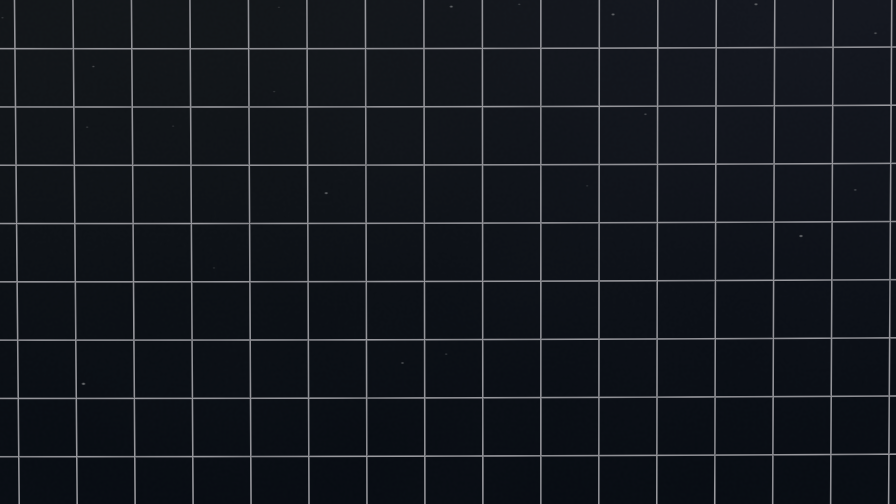
Write a WebGL 2 fragment shader that draws this pattern.

```glsl
#version 300 es
precision highp float;
// Thin pale square grid on a blue-black board, 16 lines across and 8 down.
// Grid coordinates are slightly skewed, lines use exact box coverage, and
// gradient noise adds uneven ink, faint grain and mottling; hashed cells hold dust.

uniform vec2 u_resolution;
out vec4 outColor;

// Lengths are fractions of the canvas height.
const float LINE_WIDTH = 0.0031;
const vec3 LINE_COLOR = vec3(0.60, 0.60, 0.62);
const vec3 DUST_COLOR = vec3(0.42, 0.43, 0.44);
const vec3 BOARD_LOW = vec3(0.034, 0.052, 0.078);
const vec3 BOARD_TOP_LEFT = vec3(0.076, 0.090, 0.104);
const vec3 BOARD_TOP_RIGHT = vec3(0.082, 0.094, 0.126);

vec2 hash2(vec2 p) {
    vec3 q = fract(p.xyx * vec3(0.1031, 0.1030, 0.0973));
    q += dot(q, q.yzx + 33.33);
    return fract((q.xx + q.yz) * q.zy);
}

float cornerSlope(vec2 cell, vec2 corner, vec2 f) {
    return dot(hash2(cell + corner) * 2.0 - 1.0, f - corner);
}

float gradientNoise(vec2 p) {
    vec2 cell = floor(p);
    vec2 f = p - cell;
    vec2 w = f * f * f * (f * (f * 6.0 - 15.0) + 10.0);
    float low = mix(cornerSlope(cell, vec2(0, 0), f), cornerSlope(cell, vec2(1, 0), f), w.x);
    float high = mix(cornerSlope(cell, vec2(0, 1), f), cornerSlope(cell, vec2(1, 1), f), w.x);
    return mix(low, high, w.y);
}

// Line spacing narrows a little toward the bottom and the right.
vec2 gridSpacing(vec2 uv) {
    return vec2(mix(0.1150, 0.11604, uv.y), mix(0.11567, 0.1154, uv.x));
}

// Grid lines lie at whole numbers; rows rise slightly to the right.
vec2 gridCoords(vec2 p, vec2 uv, vec2 spacing) {
    vec2 origin = vec2(1.0731, 0.0938 + 0.0051 * uv.x * uv.x);
    return (p - origin) / spacing;
}

// Share of a pixel covered by a line of the given width.
float lineCoverage(float offset, float width, float pixel) {
    float right = min(offset + 0.5 * pixel, 0.5 * width);
    float left = max(offset - 0.5 * pixel, -0.5 * width);
    return max(right - left, 0.0) / pixel;
}

// At most one small fleck per cell, more often near the top.
float dust(vec2 grid, float spacing, float height, float pixel) {
    vec2 cell = floor(grid);
    vec2 place = 0.12 + 0.76 * hash2(cell + 71.0);
    vec2 chance = hash2(cell + 19.0);
    float radius = mix(0.0010, 0.0024, chance.y);
    float d = length((grid - cell - place) * vec2(0.8, 1.2)) * spacing - radius;
    float present = step(chance.x, mix(0.05, 0.16, height));
    return present * (1.0 - smoothstep(-pixel, pixel, d)) * mix(0.4, 1.0, chance.y);
}

vec3 boardColor(vec2 p, vec2 uv) {
    vec3 top = mix(BOARD_TOP_LEFT, BOARD_TOP_RIGHT, smoothstep(0.2, 0.9, uv.x));
    vec3 color = mix(BOARD_LOW, top, smoothstep(-0.1, 1.1, uv.y));
    float mottling = gradientNoise(p * 4.0 + 3.7);
    float grain = gradientNoise(p * 130.0);
    return color + 0.006 * mottling + 0.006 * grain;
}

void main() {
    float pixel = 1.0 / u_resolution.y;
    vec2 p = gl_FragCoord.xy * pixel;
    vec2 uv = gl_FragCoord.xy / u_resolution;

    // Signed distances to the nearest column and row line.
    vec2 spacing = gridSpacing(uv);
    vec2 grid = gridCoords(p, uv, spacing);
    vec2 offset = (fract(grid + 0.5) - 0.5) * spacing;

    // Ink strength drifts along each line.
    vec2 lineId = floor(grid + 0.5);
    float columnInk = 0.96 + 0.14 * gradientNoise(vec2(lineId.x * 3.7 + 0.4, p.y * 9.0));
    float rowInk = 0.93 + 0.22 * gradientNoise(vec2(p.x * 9.0, lineId.y * 3.7 + 0.4));
    float columns = columnInk * lineCoverage(offset.x, LINE_WIDTH, pixel);
    float rows = rowInk * lineCoverage(offset.y, LINE_WIDTH, pixel);
    float ink = clamp(max(columns, rows), 0.0, 1.0);

    // Board, then dust, then lines.
    vec3 color = boardColor(p, uv);
    color = mix(color, DUST_COLOR, dust(grid, spacing.x, uv.y, pixel));
    color = mix(color, LINE_COLOR, ink);
    outColor = vec4(color, 1.0);
}
```
